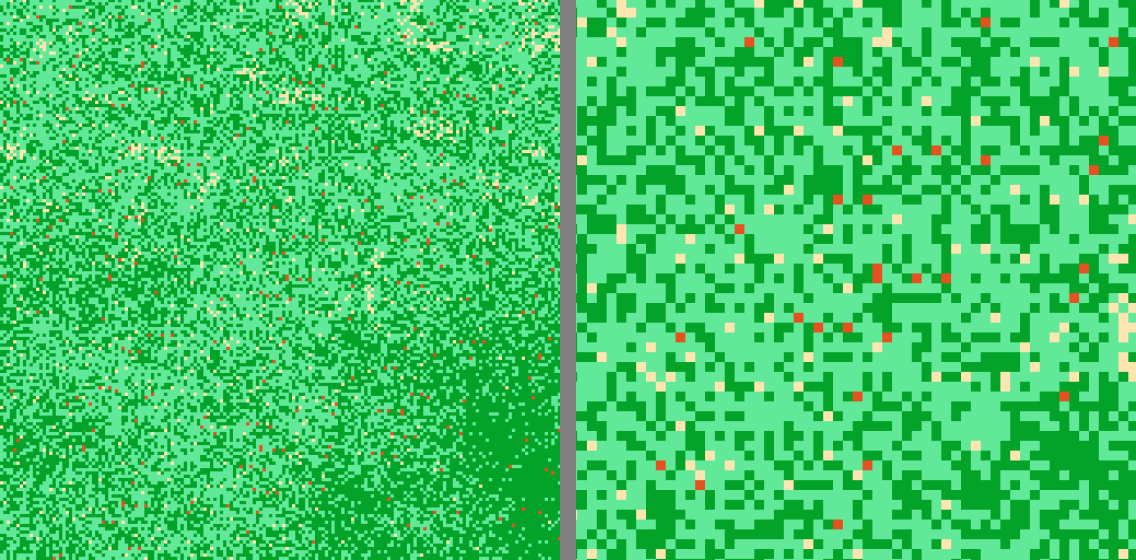
Left: the whole. Right: its middle third, enlarged.
Write a WebGL 2 fragment shader that draws this texture.

```glsl
#version 300 es
precision highp float;

#define CELLS 170.6667
#define BASE_LIGHT 0.565
#define RISE 0.17
#define PATCHINESS 0.65
#define CORNER_SHADE 0.38
#define CREAM_SCATTER 0.052
#define CREAM_CLUSTER 0.45
#define RED_CHANCE 0.0001

uniform vec2 u_resolution;
out vec4 fragColor;

const vec3 DARK_GREEN = vec3(0.01, 0.64, 0.16);
const vec3 LIGHT_GREEN = vec3(0.38, 0.91, 0.60);
const vec3 CREAM = vec3(1.00, 0.90, 0.69);
const vec3 RED = vec3(0.90, 0.32, 0.12);

float hash(vec2 p) {
    return fract(sin(dot(p, vec2(12.9898, 78.233))) * 43758.5453);
}

float valueNoise(vec2 p) {
    vec2 i = floor(p);
    vec2 f = fract(p);
    f = f * f * (3.0 - 2.0 * f);
    float low = mix(hash(i), hash(i + vec2(1.0, 0.0)), f.x);
    float high = mix(hash(i + vec2(0.0, 1.0)), hash(i + vec2(1.0, 1.0)), f.x);
    return mix(low, high, f.y);
}

// Layered noise centred on zero: broad patches down to small clumps
float patches(vec2 p) {
    float sum = 0.0;
    float weight = 0.42;
    vec2 frequency = vec2(6.0, 7.5);
    for (int octave = 0; octave < 3; octave++) {
        sum += weight * (valueNoise(p * frequency + 17.3 * float(octave + 1)) - 0.5);
        frequency *= 2.7;
        weight *= 0.75;
    }
    return sum;
}

// Chance that a grain is light: brighter upward, shaded at lower right
float lightChance(vec2 p) {
    float shade = 1.0 - smoothstep(0.0, 0.55, distance(p, vec2(1.0, 0.1)));
    float chance = BASE_LIGHT + RISE * (p.y - 0.5) - CORNER_SHADE * shade;
    return clamp(chance + PATCHINESS * patches(p), 0.03, 0.97);
}

// One flat colour per square grain
vec3 grainColor(vec2 cell) {
    vec2 p = (cell + 0.5) / CELLS;
    float light = lightChance(p);

    // Cream grains: a thin scatter plus rare flat clusters
    float cluster = smoothstep(0.74, 0.92, valueNoise(p * vec2(14.0, 21.0) + 61.7));
    float creamChance = CREAM_SCATTER * light * light
        + CREAM_CLUSTER * cluster * light * smoothstep(0.25, 0.8, p.y);

    vec3 color = hash(cell + 3.1) < light ? LIGHT_GREEN : DARK_GREEN;
    color = hash(cell + 211.7) < creamChance ? CREAM : color;
    return hash(cell + 419.3) < RED_CHANCE ? RED : color;
}

void main() {
    float scale = CELLS / min(u_resolution.x, u_resolution.y);
    vec2 position = gl_FragCoord.xy * scale;

    // Blend the four nearest grains by their coverage of the pixel
    vec2 corner = floor(position + 0.5);
    vec2 cover = clamp((position - corner) / scale + 0.5, 0.0, 1.0);
    vec3 below = mix(grainColor(corner - 1.0), grainColor(corner - vec2(0.0, 1.0)), cover.x);
    vec3 above = mix(grainColor(corner - vec2(1.0, 0.0)), grainColor(corner), cover.x);
    fragColor = vec4(mix(below, above, cover.y), 1.0);
}
```
